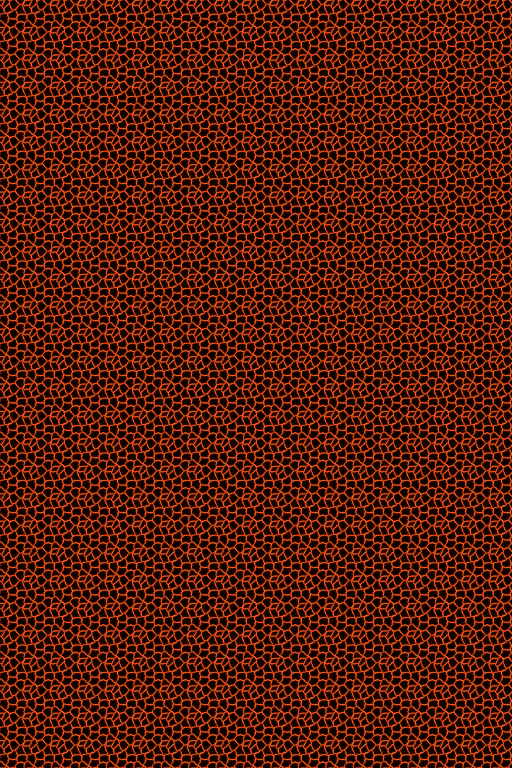
This pattern is drawn by a WebGL 2 fragment shader. Its source:

```glsl
#version 300 es
precision highp float;
// Glowing lava cracks: a small square tile of irregular dark stones, repeated.
// Each tile is a wrapping, staggered Voronoi diagram with wavy borders;
// the distance to the nearest border drives a thin hot core and a dim glow.

uniform vec2 u_resolution;
out vec4 fragColor;

const float TILES_DOWN = 28.0;          // square tiles over the canvas height
const vec2  STONES = vec2(3.0, 4.0);    // stones per tile (even row count)
const float JITTER = 0.72;              // irregularity of stone centres
const float STAGGER = 0.5;              // sideways shift of alternate rows
const float WAVE = 0.013;               // border waviness, in tiles
const float CORE_HALF_WIDTH = 0.017;    // hot line, in tiles
const float WIDTH_VARIATION = 0.3;
const float GLOW_REACH = 0.024;
const float STREAK_SHARE = 0.2;         // share of stones with a faint streak
const float STREAK_STRENGTH = 0.4;
const float TAU = 6.2831853;

const vec3 STONE_COLOR = vec3(0.035, 0.006, 0.0);
const vec3 GLOW_COLOR  = vec3(0.46, 0.10, 0.015);
const vec3 CORE_COLOR  = vec3(1.0, 0.38, 0.125);

vec2 hash22(vec2 p) {
    vec3 q = fract(p.xyx * vec3(0.1031, 0.1030, 0.0973));
    q += dot(q, q.yzx + 33.33);
    return fract((q.xx + q.yz) * q.zy);
}

// Stone centre in tile units; the hash wraps so that tiles join.
vec2 stoneCentre(vec2 cell) {
    vec2 id = mod(cell, STONES);
    vec2 offset = 0.5 + JITTER * (hash22(id + 7.0) - 0.5);
    offset.x += STAGGER * (mod(cell.y, 2.0) - 0.5);
    return (cell + offset) / STONES;
}

// Share of a pixel covered by a line of the given half width.
float lineCoverage(float d, float halfWidth, float pixel) {
    float far  = clamp(d + 0.5 * pixel, -halfWidth, halfWidth);
    float near = clamp(d - 0.5 * pixel, -halfWidth, halfWidth);
    return (far - near) / pixel;
}

// Returns border distance; also gives the stone's cell and local position.
float stoneBorder(vec2 p, out vec2 stone, out vec2 local) {
    vec2 base = floor(p * STONES);
    vec2 nearest = vec2(0.0);
    float best = 1e5;
    for (int y = -2; y <= 2; y++) {
        for (int x = -2; x <= 2; x++) {
            vec2 cell = base + vec2(x, y);
            vec2 toCentre = stoneCentre(cell) - p;
            float d = dot(toCentre, toCentre);
            if (d < best) {
                best = d;
                nearest = toCentre;
                stone = cell;
            }
        }
    }
    float border = 1e5;
    for (int y = -2; y <= 2; y++) {
        for (int x = -2; x <= 2; x++) {
            vec2 other = stoneCentre(stone + vec2(x, y)) - p;
            vec2 across = other - nearest;
            if (dot(across, across) > 1e-6) {
                border = min(border, dot(0.5 * (nearest + other), normalize(across)));
            }
        }
    }
    local = -nearest;
    return border;
}

void main() {
    float pixel = TILES_DOWN / u_resolution.y;
    vec2 p = fract(gl_FragCoord.xy * pixel);

    // Whole-number wave counts keep the tile seamless.
    vec2 wavy = p + WAVE * sin(TAU * (vec2(3.0, 4.0) * p.yx + vec2(0.1, 0.6)))
                  + 0.5 * WAVE * sin(TAU * (vec2(7.0, 6.0) * p.yx + p));

    vec2 stone = vec2(0.0);
    vec2 local = vec2(0.0);
    float border = stoneBorder(wavy, stone, local);

    // Cracks swell and thin along their length.
    float swell = sin(TAU * (2.0 * p.x + p.y)) * sin(TAU * (3.0 * p.y - p.x));
    float halfWidth = CORE_HALF_WIDTH * (1.0 + WIDTH_VARIATION * swell);
    float core = lineCoverage(border, halfWidth, pixel);
    float glow = exp(-max(border - halfWidth, 0.0) / GLOW_REACH);

    // A faint diagonal streak on a few stones.
    float marked = step(1.0 - STREAK_SHARE, hash22(mod(stone, STONES) + 31.0).x);
    float streakDistance = abs(dot(local, normalize(vec2(-0.7, 1.0))));
    float streak = marked * STREAK_STRENGTH
                 * lineCoverage(streakDistance, 0.6 * CORE_HALF_WIDTH, pixel);

    vec3 color = mix(STONE_COLOR, GLOW_COLOR, max(glow, streak));
    color = mix(color, CORE_COLOR, core);
    fragColor = vec4(color, 1.0);
}
```
